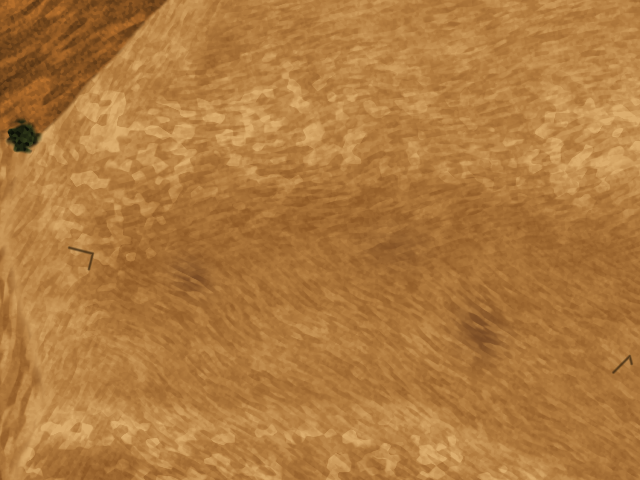
Write a Shadertoy shader that draws this texture.

```glsl
// A tawny, wind-combed mound with a pale rim, a lower ridge and darker ground
// at upper left. Soft glows set the broad tone; smoothed cellular noise,
// stretched along several directions, adds fibres, flecks and grain.

const vec3 DARK_TAN  = vec3(0.57, 0.36, 0.155);
const vec3 MID_TAN   = vec3(0.70, 0.485, 0.245);
const vec3 PALE_TAN  = vec3(0.83, 0.64, 0.39);
const vec3 SOIL      = vec3(0.53, 0.325, 0.13);
const vec3 BRUISE    = vec3(0.43, 0.26, 0.13);
const vec3 LEAF      = vec3(0.13, 0.15, 0.065);
const vec3 TWIG      = vec3(0.25, 0.17, 0.07);
const vec2 FIBRE_FREQ = vec2(42.0, 135.0);
const float FIBRE_GAIN = 0.62;
const float FLECK_GAIN = 0.38;
const float GRAIN_GAIN = 0.28;

vec3 hash3(vec2 cell) {
    vec3 q = fract(cell.xyx * vec3(0.1031, 0.1030, 0.0973));
    q += dot(q, q.yxz + 33.33);
    return fract((q.xxy + q.yzz) * q.zyx);
}

// Smooth cellular noise, centred on zero.
float cells(vec2 p) {
    vec2 base = floor(p), f = fract(p);
    float sum = 0.0, total = 0.0;
    for (int j = -1; j <= 1; j++)
    for (int i = -1; i <= 1; i++) {
        vec2 o = vec2(i, j);
        vec3 h = hash3(base + o);
        vec2 d = o + h.xy - f;
        float w = exp(-7.0 * dot(d, d));
        sum += w * h.z;
        total += w;
    }
    return sum / total - 0.5;
}

vec2 turn(vec2 p, float a) {
    float c = cos(a), s = sin(a);
    return vec2(c * p.x + s * p.y, c * p.y - s * p.x);
}

float fibres(vec2 p, float angle) {
    return cells(turn(p, angle) * FIBRE_FREQ);
}

float glow(vec2 p, vec2 centre, vec2 size, float angle) {
    vec2 q = turn(p - centre, angle) / size;
    return exp(-dot(q, q));
}

float segment(vec2 p, vec2 a, vec2 b) {
    vec2 d = b - a;
    return length(p - a - d * clamp(dot(p - a, d) / dot(d, d), 0.0, 1.0));
}

// Rounded ramp: the bend of a curve at zero.
float bend(float x) { return 0.5 * (x + sqrt(x * x + 0.0006)); }

float rimX(float y) {
    return 0.006 + 0.2 * bend(y - 0.5) + 0.73 * bend(y - 0.67)
         + 0.285 * bend(0.5 - y) - 0.635 * bend(0.184 - y);
}

float ridgeY(float x) {
    return 0.178 - 0.13 * (x - 0.104) + 0.17 * bend(x - 0.4) - 0.54 * bend(x - 0.87);
}

vec3 tanRamp(float t) {
    vec3 low = mix(DARK_TAN, MID_TAN, clamp(t * 2.0, -0.3, 1.0));
    return mix(low, PALE_TAN, clamp(t * 2.0 - 1.0, 0.0, 1.25));
}

float broadTone(vec2 p) {
    float t = mix(0.36, 0.55, smoothstep(0.48, 0.78, p.y));
    t += 0.17 * glow(p, vec2(0.55, 0.75), vec2(0.25, 0.12), 0.3);
    t += 0.15 * glow(p, vec2(0.22, 0.67), vec2(0.07, 0.20), -0.4);
    t += 0.26 * glow(p, vec2(1.32, 0.74), vec2(0.17, 0.13), 0.4);
    t += 0.16 * glow(p, vec2(1.00, 0.69), vec2(0.20, 0.05), 0.1);
    t += 0.18 * glow(p, vec2(0.10, 0.42), vec2(0.10, 0.25), 0.1);
    t += 0.12 * glow(p, vec2(0.55, 0.27), vec2(0.50, 0.10), 0.0);
    t -= 0.14 * glow(p, vec2(0.72, 0.56), vec2(0.30, 0.10), -0.15);
    t -= 0.12 * glow(p, vec2(0.42, 0.43), vec2(0.17, 0.11), 0.3);
    t -= 0.10 * glow(p, vec2(1.20, 0.48), vec2(0.25, 0.12), 0.0);
    t -= 0.24 * glow(p, vec2(0.45, 0.88), vec2(0.025, 0.06), -0.5);
    t -= 0.22 * glow(p, vec2(0.65, 0.84), vec2(0.035, 0.035), 0.0);
    t -= 0.12 * glow(p, vec2(0.57, 0.95), vec2(0.10, 0.04), 0.0);
    t -= 0.10 * glow(p, vec2(0.28, 0.55), vec2(0.05, 0.10), -0.4);
    return t;
}

void mainImage(out vec4 fragColor, in vec2 fragCoord) {
    vec2 p = fragCoord / iResolution.y;
    float aa = 1.5 / iResolution.y;
    vec2 w = p + 0.008 * sin(p.yx * vec2(17.0, 13.0) + 2.0 * sin(p * 9.0));

    // Surface texture
    float flat_ = fibres(w, 0.22), falling = fibres(w, -0.6), steep = fibres(w, 1.05);
    float fibre = mix(falling, flat_, smoothstep(0.35, 0.6, p.y));
    fibre = mix(steep, fibre, smoothstep(0.02, 0.28, p.x - rimX(p.y)));
    float blotch = cells(w * vec2(12.0, 16.0)), fleck = cells(w * vec2(48.0, 60.0));
    float grain = cells(p * 165.0);

    // Broad light, rim and lower ridge
    float inside = p.x - rimX(p.y) + 0.003 * sin(p.y * 55.0);
    float above = p.y - ridgeY(p.x);
    float t = broadTone(p);
    float lowerTone = 0.46 + 0.28 * exp(-pow((above + 0.055) / 0.05, 2.0));
    lowerTone -= 0.22 * glow(p, vec2(0.24, 0.02), vec2(0.13, 0.05), 0.0);
    lowerTone -= 0.12 * glow(p, vec2(0.76, 0.05), vec2(0.03, 0.05), 0.0);
    t = mix(lowerTone, t, smoothstep(-0.02, 0.025, above));
    t += 0.16 * exp(-pow(above / 0.018, 2.0)) * smoothstep(0.05, 0.16, p.x);
    t += 0.20 * exp(-max(inside, 0.0) / 0.035);

    // Pale flecks gather in the upper belt and beneath the ridge
    float belt = glow(p, vec2(0.55, 0.72), vec2(0.40, 0.18), 0.1)
               + glow(p, vec2(1.25, 0.69), vec2(0.30, 0.14), 0.1)
               + glow(p, vec2(0.22, 0.55), vec2(0.12, 0.28), 0.0)
               + smoothstep(0.0, -0.06, above);
    t += FLECK_GAIN * min(belt, 1.0) * (smoothstep(0.0, 0.28, fleck + 0.4 * blotch) - 0.25);
    float rough = FIBRE_GAIN * fibre + GRAIN_GAIN * grain;
    vec3 color = tanRamp(t + 0.16 * blotch + 0.7 * rough);

    // Bruised hollows with combed edges
    float hollow = 0.55 * glow(w, vec2(0.40, 0.42), vec2(0.035, 0.045), 0.4)
                 + 0.55 * glow(w, vec2(1.00, 0.315), vec2(0.045, 0.055), 0.3)
                 + 0.28 * glow(w, vec2(0.82, 0.49), vec2(0.07, 0.05), -0.3);
    color = mix(color, BRUISE, clamp(hollow * (0.8 - 1.3 * fibre), 0.0, 0.8));

    // Ground beyond the rim
    float soilTone = 0.9 * fibres(w * 0.55, 0.6) + 0.5 * grain + 0.35 * blotch;
    vec3 soil = SOIL * (1.0 + 0.55 * soilTone);
    vec3 sand = tanRamp(0.42 + 0.9 * fibres(w * 0.7, 1.35) + 0.2 * grain);
    vec3 ground = mix(sand, soil, smoothstep(0.68, 0.74, p.y));
    color = mix(ground, color, smoothstep(-0.004 - aa, 0.004 + aa, inside));
    float seam = exp(-pow(inside / 0.013, 2.0)) * smoothstep(0.75, 0.5, p.y);
    color = mix(color, PALE_TAN, 0.4 * seam);

    // Shrub and twigs
    float shrub = length((p - vec2(0.049, 0.717)) * vec2(1.0, 1.1)) - 0.034 - 0.018 * fleck;
    color = mix(color, LEAF * (1.0 + 1.4 * grain), smoothstep(0.004 + aa, -0.004 - aa, shrub));
    float twig = min(segment(w, vec2(0.139, 0.484), vec2(0.189, 0.477)),
                     segment(w, vec2(0.189, 0.477), vec2(0.185, 0.446)));
    twig = min(twig, segment(p, vec2(1.278, 0.224), vec2(1.312, 0.258)));
    twig = min(twig, segment(p, vec2(1.312, 0.258), vec2(1.316, 0.242)));
    color = mix(color, TWIG, 0.8 * smoothstep(0.0015 + aa, 0.0, twig));

    fragColor = vec4(clamp(color, 0.0, 1.0), 1.0);
}
```
